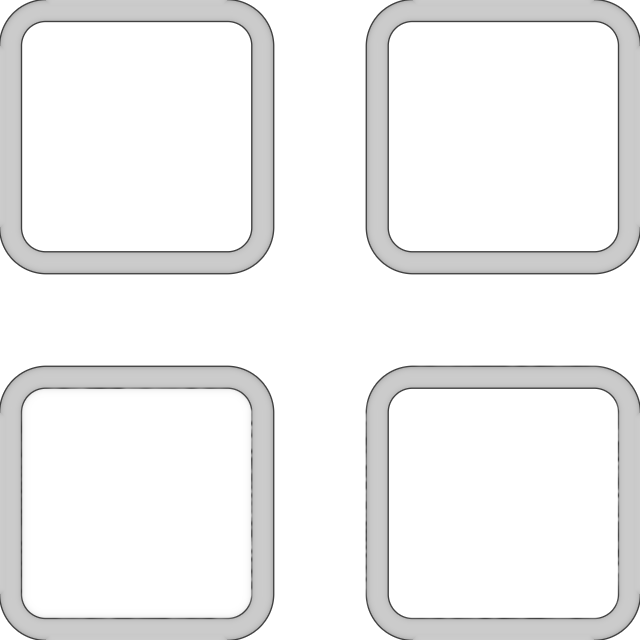
Reproduce this pattern procedurally as a WebGL 1 fragment shader.

```glsl
precision highp float;
// Two by two rounded square frames: flat grey bands with thin dark outlines on white.
// Each frame is a pair of rounded-box distances; bands join across the canvas seam,
// and the outlines of the lower row are broken up by hashed noise along each side.

uniform vec2 u_resolution;

const vec3 PAPER = vec3(1.0);
const vec3 BAND = vec3(0.80);
const vec3 INK = vec3(0.25);

const float CENTRE = 0.2135;       // frame centre, measured from the nearest seam
const float OUTER_HALF = 0.2142;
const float OUTER_RADIUS = 0.073;
const float INNER_HALF = 0.1799;
const float INNER_RADIUS = 0.0378;
const float BRIDGE_HALF = 0.1435;  // half length of the join across a seam
const float BRIDGE_DEPTH = 0.017;
const float LINE_HALF = 0.00105;
const float SHADE_REACH = 0.0035;
const float OUTER_SHADE = 0.20;
const float INNER_SHADE = 0.13;
const float GLOW = 0.12;           // soft grey bleeding inward from worn lines

// Wear of each side: left, right, bottom, top (lower row only)
const vec4 INNER_WEAR_LEFT = vec4(0.20, 0.75, 0.40, 0.50);
const vec4 INNER_WEAR_RIGHT = vec4(0.00, 0.60, 0.35, 0.00);
const vec4 OUTER_WEAR_RIGHT = vec4(0.50, 0.00, 0.00, 0.25);
const float DOTS = 160.0;          // wear detail along vertical sides
const float DASHES = 70.0;         // wear detail along horizontal sides

float hash(vec2 p) {
  vec3 q = fract(vec3(p.xyx) * 0.1031);
  q += dot(q, q.yzx + 33.33);
  return fract((q.x + q.y) * q.z);
}

float lineNoise(float t, float seed) {
  float i = floor(t);
  float f = fract(t);
  f = f * f * (3.0 - 2.0 * f);
  return mix(hash(vec2(i, seed)), hash(vec2(i + 1.0, seed)), f);
}

float roundedBox(vec2 p, float halfSize, float radius) {
  vec2 q = abs(p) - halfSize + radius;
  return length(max(q, 0.0)) + min(max(q.x, q.y), 0.0) - radius;
}

// Join to the neighbouring frame; x runs towards the seam
float bridge(vec2 p) {
  return max(abs(p.y) - BRIDGE_HALF, abs(p.x - CENTRE) - BRIDGE_DEPTH);
}

float coverage(float d, float pixel) {
  return clamp(0.5 - d / pixel, 0.0, 1.0);
}

// One-hot weights for left, right, bottom, top
vec4 sideMask(vec2 p) {
  float vertical = step(abs(p.y), abs(p.x));
  vec2 positive = step(0.0, p);
  return vec4(vertical * vec2(1.0 - positive.x, positive.x),
              (1.0 - vertical) * vec2(1.0 - positive.y, positive.y));
}

void main() {
  vec2 uv = gl_FragCoord.xy / u_resolution;
  float pixel = 1.0 / min(u_resolution.x, u_resolution.y);

  // Frame-local coordinates, plus a copy pointing towards the seams
  vec2 cell = step(0.5, uv);
  vec2 local = uv - mix(vec2(CENTRE), vec2(1.0 - CENTRE), cell);
  vec2 seamward = local * (2.0 * cell - 1.0);

  float outer = roundedBox(local, OUTER_HALF, OUTER_RADIUS);
  outer = min(outer, min(bridge(seamward), bridge(seamward.yx)));
  float inner = roundedBox(local, INNER_HALF, INNER_RADIUS);

  // Uneven wear along the sides, fading out around the corners
  vec4 side = sideMask(local);
  float vertical = side.x + side.y;
  float along = mix(local.x, local.y, vertical);
  float seed = dot(side, vec4(1.0, 2.0, 3.0, 4.0)) + 7.0 * cell.x;
  float loss = lineNoise((along + 0.5) * mix(DASHES, DOTS, vertical), seed);
  float lowerRow = 1.0 - cell.y;
  float fade = lowerRow * (1.0 - smoothstep(0.13, 0.17, abs(along)));
  float innerWear = fade * dot(side, mix(INNER_WEAR_LEFT, INNER_WEAR_RIGHT, cell.x));
  float outerWear = fade * cell.x * dot(side, OUTER_WEAR_RIGHT);

  // Band with a soft shade beside each outline
  float band = coverage(outer, pixel) * coverage(-inner, pixel);
  float shade = OUTER_SHADE * exp(min(outer, 0.0) / SHADE_REACH)
              + INNER_SHADE * exp(-max(inner, 0.0) / SHADE_REACH);
  float glow = GLOW * lowerRow * (1.0 - cell.x) * coverage(inner, pixel)
             * exp(min(inner, 0.0) / SHADE_REACH);
  vec3 color = mix(PAPER * (1.0 - glow), BAND * (1.0 - shade), band);

  // Outlines
  float outerLine = coverage(abs(outer) - LINE_HALF, pixel) * (1.0 - outerWear * loss);
  float innerLine = coverage(abs(inner) - LINE_HALF, pixel) * (1.0 - innerWear * loss);
  color = mix(color, INK, max(outerLine, innerLine));

  gl_FragColor = vec4(color, 1.0);
}
```
